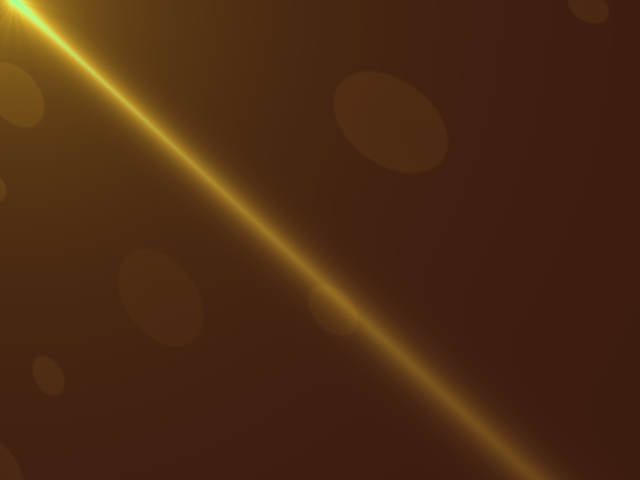
Reproduce this background procedurally as a Shadertoy shader.

```glsl
#define SOURCE vec2(0.030, 1.0)
#define BEAM_DIR vec2(0.736, -0.677)
#define BEAM_GAIN 0.56
#define BEAM_FADE 0.75
#define BEAM_WIDTH 0.019
#define HALO_GAIN 0.27
#define HALO_FADE 2.6
#define GHOST_RATIO 0.66
#define BASE_COLOR vec3(0.235, 0.106, 0.063)
#define GOLD vec3(1.0, 0.90, 0.20)
#define MINT vec3(0.63, 1.0, 0.60)

const int GHOST_COUNT = 8;

// Each ghost: centre x, centre y, long radius, brightness
const vec4 GHOSTS[GHOST_COUNT] = vec4[](
    vec4(0.814, 0.745, 0.133, 0.042),
    vec4(0.335, 0.380, 0.113, 0.022),
    vec4(0.031, 0.802, 0.076, 0.060),
    vec4(0.101, 0.217, 0.044, 0.045),
    vec4(1.226, 0.986, 0.046, 0.050),
    vec4(0.694, 0.354, 0.062, 0.035),
    vec4(-0.014, 0.612, 0.035, 0.060),
    vec4(-0.017, 0.002, 0.095, 0.040));

// x runs along the beam, y is the signed distance to its right
vec2 beamSpace(vec2 p) {
    vec2 q = p - SOURCE;
    return vec2(dot(q, BEAM_DIR), dot(q, vec2(-BEAM_DIR.y, BEAM_DIR.x)));
}

// Soft-edged ellipse whose tilt turns with its side of the beam
float ghostMask(vec2 p, vec2 centre, float radius) {
    float tilt = radians(47.0 - 18.0 * tanh(2.0 * beamSpace(centre).y));
    vec2 axis = vec2(cos(tilt), -sin(tilt));
    vec2 q = p - centre;
    vec2 local = vec2(dot(q, axis), dot(q, vec2(-axis.y, axis.x)) / GHOST_RATIO);
    float r = length(local);
    float edge = 0.005;
    float disc = 1.0 - smoothstep(radius - edge, radius + edge, r);
    return disc * mix(0.85, 1.0, min(r / radius, 1.0));
}

void mainImage(out vec4 fragColor, in vec2 fragCoord) {
    vec2 p = fragCoord / iResolution.y;
    vec2 beam = beamSpace(p);
    float along = max(beam.x, 0.0);
    float across = length(vec2(beam.y, min(beam.x, 0.0)));
    float dist = length(p - SOURCE);

    // Wide warm halo around the source
    vec3 color = BASE_COLOR;
    color += vec3(0.95, 0.92, 0.12) * HALO_GAIN * exp(-HALO_FADE * dist);

    // Tight glow with faint rays
    float angle = atan(p.y - SOURCE.y, p.x - SOURCE.x);
    float rays = 0.85 + 0.15 * sin(angle * 13.0) * sin(angle * 7.0 + 1.0);
    color += GOLD * 0.30 * rays * exp(-14.0 * dist);

    // Translucent lens ghosts
    for (int i = 0; i < GHOST_COUNT; i++) {
        vec4 g = GHOSTS[i];
        color += vec3(1.0, 0.82, 0.15) * g.w * ghostMask(p, g.xy, g.z);
    }

    // Golden beam, broadening as it fades
    float width = BEAM_WIDTH + 0.005 * along;
    float softness = 0.003 + 0.006 * along;
    float profile = exp((softness - length(vec2(across, softness))) / width);
    color += GOLD * BEAM_GAIN * exp(-BEAM_FADE * along) * profile;

    // Mint core tapering away from the source
    float coreWidth = 0.004 + 0.010 * exp(-12.0 * along);
    float core = exp(-pow(across / coreWidth, 2.0)) * exp(-4.5 * along);
    color = mix(color, MINT, core);

    fragColor = vec4(min(color, 1.0), 1.0);
}
```
